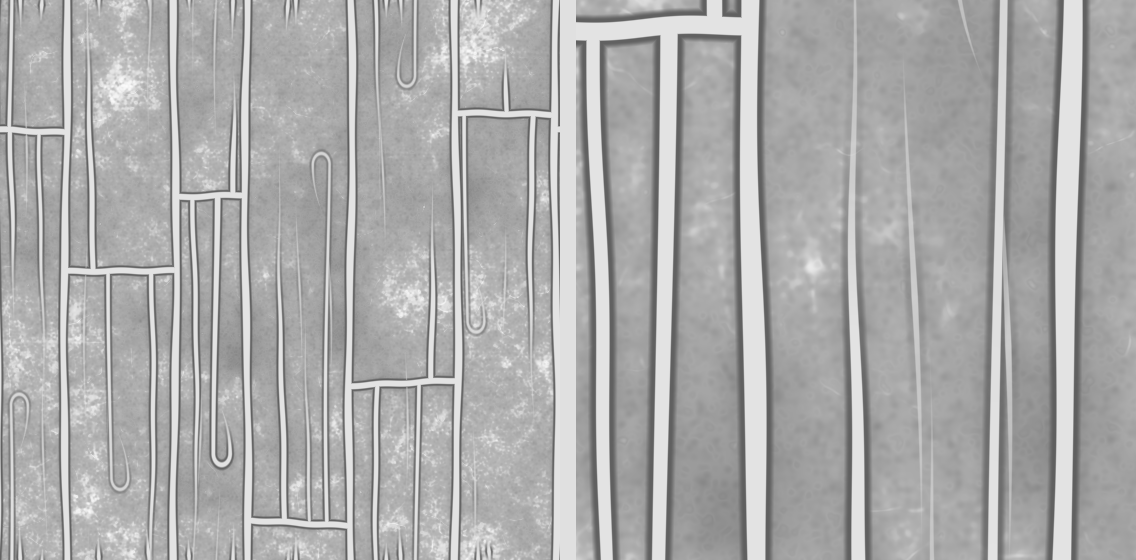
Left, the full canvas; right, a detail of the centre.
Write a WebGL 1 fragment shader that draws this texture.

```glsl
precision highp float;
// Worn grey planks: six wrapped columns, each with one butt joint, drawn as
// pale grooves with dark rims. Grain strands grow from the joints and taper or
// curl; summed cellular blobs give the mottled, scuffed surface.
uniform vec2 u_resolution;

float chalk = 0.0; // coverage of pale groove
float rim = 0.0;   // coverage of dark outline

vec3 hash3(vec2 p) {
  vec3 k = vec3(dot(p, vec2(127.1, 311.7)), dot(p, vec2(269.5, 183.3)), dot(p, vec2(74.7, 246.1)));
  return fract(sin(k) * 43758.55);
}

// Smooth cellular noise around zero, tiling over n cells.
float blobs(vec2 uv, float n) {
  vec2 p = uv * n, cell = floor(p);
  float sum = 0.0;
  for (int j = -1; j <= 1; j++) {
    for (int i = -1; i <= 1; i++) {
      vec2 c = cell + vec2(float(i), float(j));
      vec3 h = hash3(mod(c, n) + n);
      vec2 d = p - c - h.xy;
      float fall = max(0.0, 1.0 - dot(d, d));
      sum += (h.z * 2.0 - 1.0) * fall * fall * fall;
    }
  }
  return sum;
}

// Value belonging to plank i, from 0 to 5.
float pick(float i, vec3 a, vec3 b) {
  vec3 k = abs(vec3(0.0, 1.0, 2.0) - mod(i, 3.0));
  return dot(i < 2.5 ? a : b, 1.0 - step(0.5, k));
}

float seamX(float i) {
  return pick(i, vec3(-0.007, 0.117, 0.312), vec3(0.44, 0.626, 0.815));
}

float wrapped(float x) { return fract(x + 0.5) - 0.5; }

// Add a line of half width w at distance d; thin lines are faint and rimless.
void groove(float d, float w) {
  float soft = 0.9 / u_resolution.y;
  float body = 1.0 - smoothstep(-soft, soft, d - w);
  chalk = max(chalk, body * smoothstep(0.0, 0.0008, w) * mix(0.5, 1.0, smoothstep(0.0008, 0.003, w)));
  float edge = 1.0 - smoothstep(0.0015, 0.006, d - w);
  float halo = 0.16 * (1.0 - smoothstep(0.0, 0.014, d - w));
  rim = max(rim, max(edge, halo) * smoothstep(0.0006, 0.0038, w));
}

// Strand starting at the joint; the sign of reach gives its direction.
void strand(vec2 p, float reach, float w) {
  float t = fract(sign(reach) * p.y);
  float x = p.x + 0.005 * sin(6.0 * t + 40.0 * reach) + 0.001 * sin(31.0 * t);
  groove(abs(x), w * (1.0 - smoothstep(0.2, 1.0, t / abs(reach))));
}

// Strand ending in a hook that turns towards side.
void curl(vec2 p, float reach, float w, float side) {
  float t = fract(sign(reach) * p.y), r = 0.015;
  float x = p.x + 0.004 * sin(6.0 * t + 30.0 * reach);
  vec2 q = vec2(side * x, t - abs(reach));
  float bend = abs(length(vec2(q.x - r, q.y * 0.75)) - r);
  groove(q.y > 0.0 ? bend : abs(q.x), w * (1.0 - 0.35 * min(t / abs(reach), 1.0)));
  if (q.y <= 0.0) groove(abs(q.x - 2.0 * r + 2.5 * q.y * q.y), 0.65 * w * max(0.0, 1.0 + q.y / 0.09));
}

void main() {
  vec2 uv = gl_FragCoord.xy / u_resolution;

  // Mottled surface: broad stains, speckled wear and pores
  float stain = 0.8 * blobs(uv, 5.0) + 0.8 * blobs(uv, 9.0) + 0.5 * blobs(uv, 19.0);
  float mottle = 0.7 * blobs(uv, 37.0) + 0.6 * blobs(uv, 67.0);
  float grit = 0.7 * blobs(uv, 127.0) + 0.9 * blobs(uv, 230.0);
  float tone = 0.682 + 0.055 * stain + 0.03 * mottle + 0.036 * grit;
  tone += 0.11 * smoothstep(0.25, 1.2, 0.6 * stain + 0.6 * mottle + 0.6 * grit);
  tone -= 0.05 * smoothstep(0.5, 1.3, grit - 0.4 * stain);

  // Fine pale scratches along the bent contours of two coarse layers
  vec2 bent = uv + 0.012 * vec2(stain, mottle);
  float scratch = 1.0 - smoothstep(0.0, 0.045, abs(blobs(bent, 13.0)));
  scratch = max(scratch, 1.0 - smoothstep(0.0, 0.06, abs(blobs(bent.yx, 21.0))));
  tone += 0.075 * scratch * smoothstep(-0.3, 0.7, 0.5 * stain + mottle + 0.5 * grit);

  for (int n = 0; n < 6; n++) {
    float i = float(n), left = seamX(i);
    float wide = fract(seamX(mod(i + 1.0, 6.0)) - left);
    float x = wrapped(uv.x - left - 0.5 * wide) + 0.5 * wide;
    float joint = pick(i, vec3(0.766, 0.516, 0.65), vec3(0.066, 0.316, 0.797));
    float y = uv.y - joint;

    // Long seam and the joint across the plank
    float sway = 0.0035 * sin(6.2832 * uv.y + 2.3 * i) + 0.0008 * sin(25.133 * uv.y + i);
    groove(abs(wrapped(uv.x - left - sway)), 0.0058 + 0.0008 * sin(18.85 * uv.y + 4.0 * i));
    float tilt = 0.06 * sin(2.4 * i + 4.0) * (x - 0.5 * wide) + 0.0012 * sin(70.0 * x + i);
    groove(max(abs(wrapped(y - tilt)), abs(x - 0.5 * wide) - 0.5 * wide + 0.0045), 0.0054);

    // Curled, broad and slender grain
    float hookX = pick(i, vec3(0.2, 0.41, 0.57), vec3(0.78, 0.63, 0.1));
    float hookReach = pick(i, vec3(0.51, -0.37, -0.46), vec3(0.64, -0.45, -0.37));
    curl(vec2(x - hookX * wide, y), hookReach, i == 2.0 ? 0.0052 : 0.0034, hookX > 0.6 ? -1.0 : 1.0);
    float broadX = pick(i, vec3(0.66, 0.23, 0.79), vec3(0.34, 0.75, 0.77));
    float broadReach = pick(i, vec3(-0.59, 0.6, 0.25), vec3(0.75, 0.4, -0.63));
    strand(vec2(x - broadX * wide, y), broadReach, i == 0.0 ? 0.0032 : 0.0046);
    float slimX = pick(i, vec3(0.21, 0.78, 0.27), vec3(0.58, 0.26, 0.48));
    float slimReach = pick(i, vec3(-0.4, -0.86, -0.88), vec3(0.44, -0.78, 0.13));
    strand(vec2(x - slimX * wide, y), slimReach, i == 3.0 ? 0.0026 : 0.004);

    // Loose hairlines and splinters around the tile edge
    for (int k = 0; k < 2; k++) {
      vec3 h = hash3(vec2(i + 3.0, float(k) + 8.0));
      float along = wrapped(uv.y - h.y);
      float hairX = (0.15 + 0.7 * h.x) * wide + 0.006 * sin(9.0 * along + 6.0 * h.z);
      groove(abs(x - hairX), 0.0019 * (1.0 - abs(along) / (0.1 + 0.12 * h.z)));
      float edgeY = wrapped(uv.y + 0.03 * (h.x - 0.5));
      float chipX = (0.1 + 0.8 * h.z) * wide + 0.16 * edgeY * (h.x - 0.5);
      groove(abs(x - chipX), 0.0035 * (1.0 - abs(edgeY) / (0.02 + 0.06 * h.y)));
    }
  }

  tone = mix(tone, 0.36, 0.94 * rim);
  tone = mix(tone, 0.89, chalk);
  gl_FragColor = vec4(vec3(tone), 1.0);
}
```
